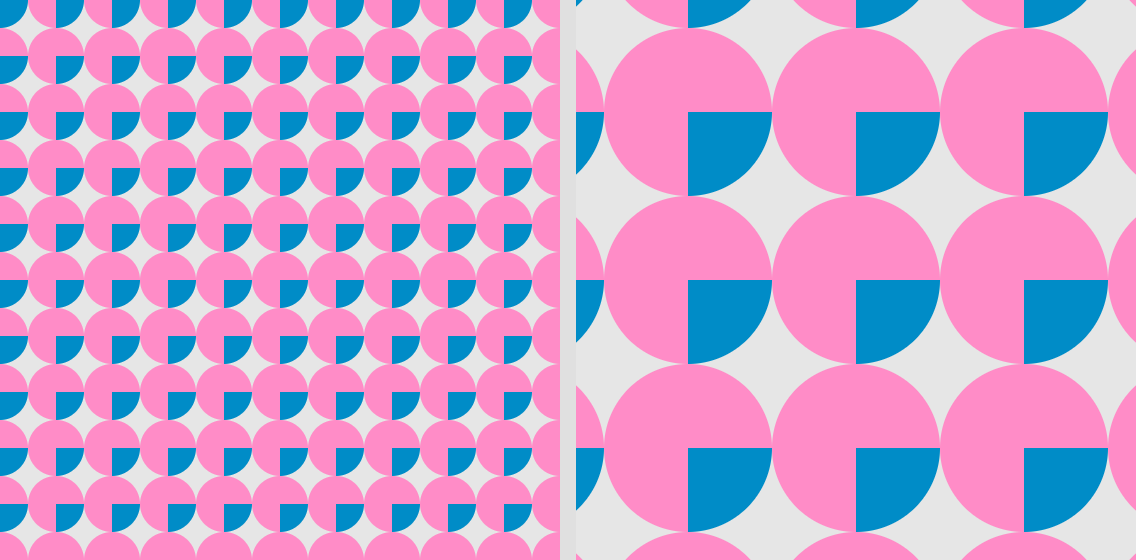
Left, the full canvas; right, a detail of the centre.
Write a Shadertoy shader that draws this pattern.

```glsl
// Ten by ten touching pink discs on pale grey, each with a blue lower right quarter.

// Antialiased coverage of the region where the signed distance is negative
float coverage(float dist, float pixel) {
    return clamp(0.5 - dist / pixel, 0.0, 1.0);
}

void mainImage(out vec4 fragColor, in vec2 fragCoord) {
    const float repeats = 10.0;
    float pixel = repeats / min(iResolution.x, iResolution.y);

    // Cell coordinates from -0.5 to 0.5, with disc centres on the canvas corners
    vec2 cell = fract(fragCoord / iResolution.xy * repeats + 0.5) - 0.5;

    float disc = coverage(length(cell) - 0.5, pixel);
    float quarter = coverage(max(-cell.x, cell.y), pixel);

    // Colour the disc first, then lay it over the ground
    vec3 discColor = mix(vec3(1.0, 0.55, 0.78), vec3(0.0, 0.55, 0.78), quarter);
    vec3 color = mix(vec3(0.9), discColor, disc);

    fragColor = vec4(color, 1.0);
}
```
